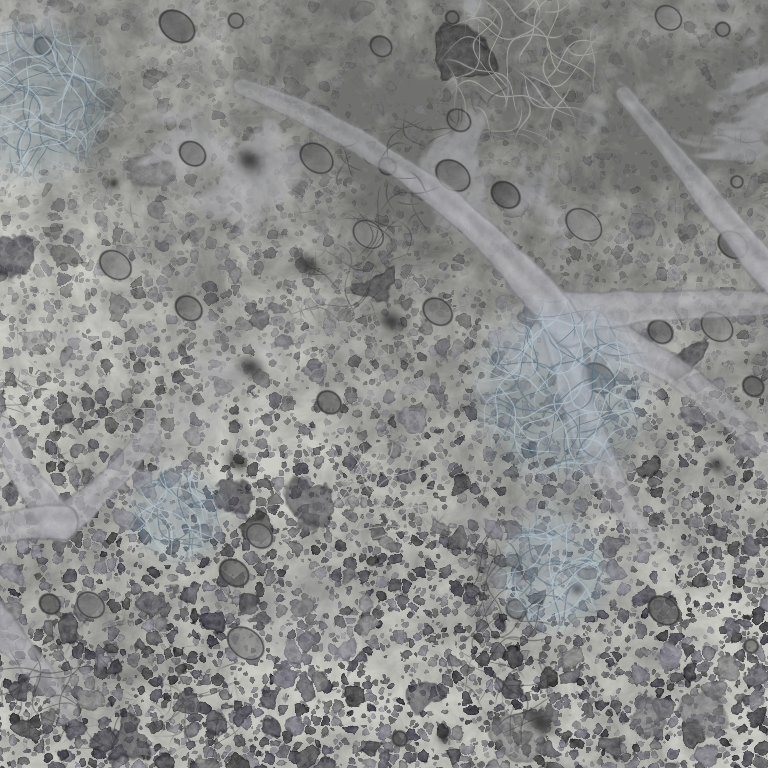
Give the GLSL for this texture, as a WebGL 1 fragment shader.

```glsl
precision highp float;
// Grey microscopic soil: packed grains, round spores, pale tubes and tangled blue fibres.
uniform vec2 u_resolution;

const vec3 PALE = vec3(0.75, 0.75, 0.73);
const vec3 STONE = vec3(0.54, 0.545, 0.53);
const vec3 DARK = vec3(0.17, 0.17, 0.17);
const vec3 TUBE = vec3(0.66, 0.66, 0.68);
const vec3 BLUE_LIGHT = vec3(0.63, 0.71, 0.76);
const vec3 BLUE_DARK = vec3(0.33, 0.43, 0.50);
const vec3 LAVENDER = vec3(-0.005, -0.01, 0.03);
const float FINE_SCALE = 105.0;
const float MID_SCALE = 58.0;
const float COARSE_SCALE = 31.0;
const float ROCK_SCALE = 14.0;
const float SPORE_SCALE = 11.0;
const float SPORE_SHARE = 0.42;
const float FIBRE_WIDTH = 0.0007;
const float FIBRE_FREQUENCY = 110.0;
const float PI = 3.14159;
const mat2 TURN = mat2(0.8, 0.6, -0.6, 0.8);

float pixel() { return 1.0 / min(u_resolution.x, u_resolution.y); }

float hash(vec2 p) {
  vec3 q = fract(p.xyx * 0.1031);
  q += dot(q, q.yzx + 33.33);
  return fract((q.x + q.y) * q.z);
}
vec2 hash2(vec2 p) { return vec2(hash(p), hash(p + 71.7)); }

// 1 inside the limit, 0 outside, with a soft step
float inside(float limit, float soft, float x) {
  return 1.0 - smoothstep(limit - soft, limit + soft, x);
}
float patchMask(vec2 uv, vec2 centre, float radius) {
  vec2 d = (uv - centre) / radius;
  return exp(-dot(d, d));
}

// Layered, self-warped sines, roughly -1 to 1
float mottle(vec2 p) {
  float sum = 0.0, amp = 0.55;
  for (int i = 0; i < 5; i++) {
    p = TURN * p * 1.9 + 1.7;
    p += 0.6 * sin(p.yx * 0.7);
    sum += amp * sin(p.x) * sin(p.y);
    amp *= 0.65;
  }
  return sum;
}

// Cellular noise: nearest distance, second distance, cell value
vec3 cells(vec2 p) {
  vec2 base = floor(p);
  vec3 best = vec3(9.0, 9.0, 0.0);
  for (int y = -1; y <= 1; y++)
    for (int x = -1; x <= 1; x++) {
      vec2 id = base + vec2(x, y);
      float d = length(id + hash2(id) - p);
      if (d < best.x) best = vec3(d, best.x, hash(id + 17.3));
      else best.y = min(best.y, d);
    }
  return best;
}

vec3 addGrains(vec3 col, vec2 uv, float scale, float cover, float strength) {
  vec2 p = uv * scale;
  p += 0.22 * vec2(mottle(p * 0.9), mottle(p * 0.9 + 9.0));
  vec3 c = cells(p);
  float size = mix(0.25, 0.7, fract(c.z * 57.0));
  float edge = min(c.y - c.x - 0.07, size - c.x);
  float mask = smoothstep(0.0, max(0.08, scale * pixel()), edge) * step(c.z, cover);
  float tone = mix(0.24, 0.56, fract(c.z * 91.0)) + 0.09 * mottle(uv * 130.0);
  tone -= 0.13 * (1.0 - smoothstep(0.03, 0.2, edge));
  vec3 grain = vec3(tone) + LAVENDER * fract(c.z * 33.0);
  return mix(col, grain, mask * strength);
}

// Rimmed discs and blurred dark spots
vec3 addSpores(vec3 col, vec2 uv) {
  vec2 p = uv * SPORE_SCALE, base = floor(p);
  float soft = max(0.015, SPORE_SCALE * pixel());
  for (int y = -1; y <= 1; y++)
    for (int x = -1; x <= 1; x++) {
      vec2 id = base + vec2(x, y), rnd = hash2(id + 5.0);
      vec2 q = TURN * (p - id - 0.2 - 0.6 * hash2(id + 31.0));
      float d = length(q * vec2(1.0, 1.0 + 0.4 * rnd.y));
      float r = mix(0.1, 0.31, rnd.y);
      float present = step(hash(id + 3.0), SPORE_SHARE);
      float tone = mix(0.32, 0.54, hash(id + 8.0)) + 0.25 * q.x + 0.06 * mottle(p * 5.0);
      float rim = inside(0.012, soft, abs(d - r + 0.025));
      if (rnd.x < 0.25) col = mix(col, DARK, present * 0.75 * exp(-2.5 * d * d / (r * r)));
      else {
        col = mix(col, vec3(tone), present * 0.75 * inside(r, soft, d));
        col = mix(col, DARK, present * 0.65 * rim);
      }
    }
  return col;
}

vec3 addTube(vec3 col, vec2 uv, vec2 start, float angle, float len, float width) {
  vec2 dir = vec2(cos(angle), sin(angle)), r = uv - start;
  float t = clamp(dot(r, dir) / len, 0.0, 1.0);
  float side = dot(r, vec2(-dir.y, dir.x)) - 0.3 * len * t * (1.0 - t) * sin(angle * 7.0);
  float thick = width * (1.0 - 0.5 * t) * (1.0 + 0.2 * mottle(uv * 9.0));
  float d = length(vec2(dot(r, dir) - t * len, side));
  vec3 skin = TUBE + 0.035 * sin(side / thick * 5.0) + 0.05 * mottle(uv * 60.0);
  skin -= 0.16 * smoothstep(0.8, 1.0, d / thick);
  return mix(col, skin, inside(thick, 0.0015 + pixel(), d) * mix(0.88, 0.45, t));
}

// Wavy broken threads in five directions
float fibres(vec2 uv, float seed) {
  float sum = 0.0;
  for (int i = 0; i < 5; i++) {
    float a = seed + float(i) * 1.26;
    vec2 q = mat2(cos(a), sin(a), -sin(a), cos(a)) * uv;
    float wave = q.x + 0.022 * sin(q.y * 31.0 + a * 5.0) + 0.008 * sin(q.y * 73.0 + q.x * 20.0);
    float phase = wave * FIBRE_FREQUENCY;
    float piece = smoothstep(0.0, 0.5, sin(q.y * 23.0 + floor(phase / PI + 0.5) * 2.4));
    sum = max(sum, piece * inside(FIBRE_WIDTH, pixel(), abs(sin(phase)) / FIBRE_FREQUENCY));
  }
  return sum;
}

void main() {
  vec2 uv = gl_FragCoord.xy * pixel();
  float depth = 1.0 - smoothstep(0.1, 0.95, uv.y);
  float haze = mottle(uv * 5.0);

  // Ground: dim at the top right, pale at the left and between deep grains
  float light = 0.32 + 0.5 * depth + 0.4 * haze + 0.25 * mottle(uv * 34.0);
  light += 0.45 * patchMask(uv, vec2(0.05, 0.68), 0.25) - 0.3 * patchMask(uv, vec2(0.75, 0.9), 0.35);
  vec3 col = mix(STONE - 0.1, PALE, clamp(light, 0.0, 1.15));

  // Grains grow denser and crisper with depth
  float strength = mix(0.3, 0.92, depth);
  col = addGrains(col, uv, FINE_SCALE, 0.5, strength * 0.8);
  col = addGrains(col, uv + 3.1, MID_SCALE, mix(0.25, 0.68, depth), strength);
  col = addGrains(col, uv + 7.7, COARSE_SCALE, mix(0.12, 0.3, depth), strength * 0.9);
  col = addGrains(col, uv + 5.3, ROCK_SCALE, 0.07, 0.6);

  // Pale shreds, then spores
  float shreds = smoothstep(0.25, 0.6, mottle(uv * vec2(6.0, 8.0) + 4.0));
  col = mix(col, TUBE + 0.05 * mottle(uv * 40.0), shreds * mix(0.6, 0.25, depth));
  col = addSpores(col, uv);

  // Tubes: two fans and three long strands
  for (int i = 0; i < 3; i++) {
    float n = float(i);
    col = addTube(col, uv, vec2(0.73, 0.59), -1.2 + 0.62 * n, 0.32, 0.027);
    col = addTube(col, uv, vec2(0.08, 0.32), 0.8 + 1.3 * n, 0.17, 0.024);
  }
  col = addTube(col, uv, vec2(0.74, 0.57), 2.5, 0.53, 0.024);
  col = addTube(col, uv, vec2(1.02, 0.62), 2.25, 0.33, 0.021);
  col = addTube(col, uv, vec2(-0.02, 0.20), -0.85, 0.17, 0.026);

  // Blue tangles, white roots and stray dark hairs
  float blue = patchMask(uv, vec2(0.73, 0.49), 0.11) + patchMask(uv, vec2(0.72, 0.25), 0.07)
    + patchMask(uv, vec2(0.04, 0.87), 0.10) + patchMask(uv, vec2(0.23, 0.33), 0.06);
  float roots = patchMask(uv, vec2(0.68, 0.92), 0.10) + patchMask(uv, vec2(0.50, 0.36), 0.07);
  blue = smoothstep(0.2, 0.6, blue);
  col = mix(col, BLUE_LIGHT, 0.3 * blue);
  col = mix(col, BLUE_DARK, 0.75 * blue * fibres(uv, 0.3));
  col = mix(col, BLUE_LIGHT + 0.08, 0.8 * blue * fibres(uv + 0.4, 1.1));
  col = mix(col, PALE, 0.7 * smoothstep(0.2, 0.6, roots) * fibres(uv + 0.7, 2.0));
  col = mix(col, DARK, 0.5 * smoothstep(0.35, 0.7, mottle(uv * 4.0 + 8.0)) * fibres(uv + 0.9, 0.7));

  gl_FragColor = vec4(clamp(col, 0.0, 1.0), 1.0);
}
```
